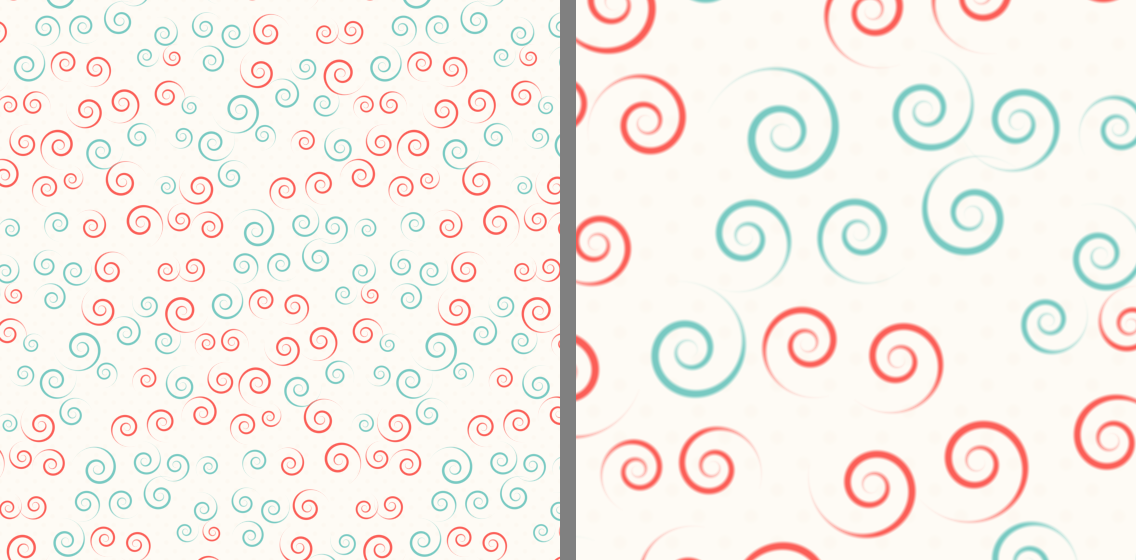
Left, the full canvas; right, a detail of the centre.
A WebGL 2 fragment shader for this pattern:

```glsl
#version 300 es
precision highp float;

uniform vec2 u_resolution;
out vec4 fragColor;

const float TAU = 6.2831853;
const float CELLS = 14.14;

float hash(vec2 id, float seed) {
    return fract(sin(dot(id, vec2(127.1, 311.7)) + seed * 74.7) * 43758.5453);
}

// Cells repeat as a 9 by 6 tile with shifted bands
vec2 tileId(vec2 cell) {
    return vec2(mod(cell.x - 4.0 * floor(cell.y / 6.0), 9.0), mod(cell.y, 6.0));
}

// Jittered centre on staggered rows
vec2 curlCentre(vec2 cell) {
    vec2 id = tileId(cell);
    vec2 jitter = vec2(hash(id, 1.0), hash(id, 2.0)) - 0.5;
    return cell + 0.5 + vec2(0.5 * mod(cell.y, 2.0), 0.0) + 0.46 * jitter;
}

float curlWeight(vec2 cell) {
    return mix(0.45, 1.0, hash(tileId(cell), 3.0));
}

// Radius shares the gap to each neighbour by weight
float curlRadius(vec2 cell, vec2 centre) {
    float weight = curlWeight(cell);
    float radius = 0.7;
    for (int y = -1; y <= 1; y++) {
        for (int x = -1; x <= 1; x++) {
            if (x == 0 && y == 0) continue;
            vec2 other = cell + vec2(x, y);
            float gap = distance(centre, curlCentre(other));
            radius = min(radius, 1.25 * gap * weight / (weight + curlWeight(other)));
        }
    }
    return radius;
}

// Coverage of a logarithmic spiral, tapered at both ends
float curlInk(vec2 q, float radius, float phase, float soft) {
    float rho = max(length(q), 0.001);
    float angle = fract(atan(q.y, q.x) / TAU + phase);
    float turn = angle + round(log(radius / rho) / 0.95 - angle);
    float d = abs(rho - radius * exp(-0.95 * turn));
    float taper = smoothstep(-0.05, 0.55, turn) * (1.0 - smoothstep(0.7, 2.6, turn));
    float halfWidth = (0.009 + 0.037 * radius) * taper * step(0.0, turn);
    float fade = clamp(halfWidth / soft, 0.0, 1.0);
    return fade * (1.0 - smoothstep(halfWidth - soft, halfWidth + soft, d));
}

void main() {
    vec2 uv = gl_FragCoord.xy / u_resolution.y;
    vec2 p = uv * CELLS;
    float soft = CELLS * max(0.0014, 0.7 / u_resolution.y);

    // Cream ground with faint dots
    vec2 dotGrid = mat2(1.0, 1.0, -1.0, 1.0) * uv * 32.0;
    float speck = 1.0 - smoothstep(0.1, 0.25, length(fract(dotGrid) - 0.5));
    vec3 color = mix(vec3(0.995, 0.984, 0.96), vec3(0.99, 0.968, 0.935), 0.6 * speck);

    // Scattered coral and teal curls
    vec2 base = floor(p);
    for (int y = -1; y <= 1; y++) {
        for (int x = -2; x <= 1; x++) {
            vec2 cell = base + vec2(x, y);
            vec2 centre = curlCentre(cell);
            vec2 q = p - centre;
            if (length(q) > 0.8) continue;
            vec2 id = tileId(cell);
            q.x *= hash(id, 4.0) < 0.5 ? -1.0 : 1.0;
            float ink = curlInk(q, curlRadius(cell, centre), hash(id, 5.0), soft);
            vec3 tint = hash(id, 6.0) < 0.5 ? vec3(0.985, 0.37, 0.34) : vec3(0.47, 0.79, 0.76);
            color = mix(color, tint, ink);
        }
    }
    fragColor = vec4(color, 1.0);
}
```
